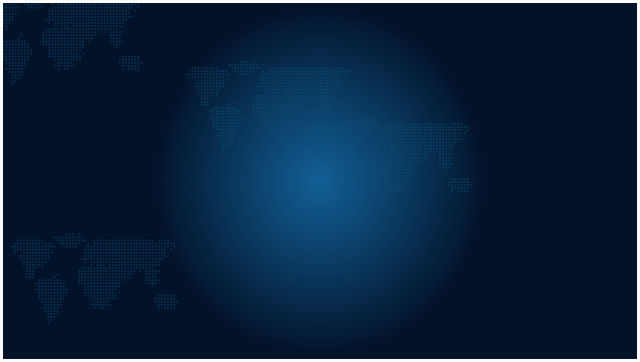
Write a Shadertoy shader that draws this background.

```glsl
#define NIGHT vec3(0.008, 0.070, 0.158)
#define GLOW vec3(0.070, 0.375, 0.590)
#define DOT_COLOR vec3(0.045, 0.320, 0.470)
#define FRAME_COLOR vec3(0.99, 0.99, 1.0)
#define GLOW_RADIUS vec2(0.470, 0.495)
#define FRAME_WIDTH 0.0085
#define MAP_SCALE 0.23
#define DOT_PITCH 0.0368
#define DOT_RADIUS 0.33
#define DOT_OPACITY 0.45
#define COAST_ROUGHNESS 0.35

// Land masses: centre and half size, in map units
const vec4 LAND[12] = vec4[12](
    vec4(0.26, 0.94, 0.26, 0.08), vec4(0.30, 0.80, 0.18, 0.12),
    vec4(0.24, 0.64, 0.06, 0.09), vec4(0.71, 1.00, 0.15, 0.09),
    vec4(0.50, 0.31, 0.15, 0.27), vec4(1.00, 0.86, 0.13, 0.11),
    vec4(1.09, 0.46, 0.22, 0.27), vec4(1.45, 0.94, 0.50, 0.09),
    vec4(1.47, 0.80, 0.38, 0.14), vec4(1.40, 0.64, 0.08, 0.11),
    vec4(1.70, 0.56, 0.08, 0.11), vec4(1.88, 0.28, 0.13, 0.09));

// Narrowing of each land mass towards the south
const float TAPER[12] = float[12](
    0.0, 0.3, 0.4, 0.6, 0.6, 0.1, 0.5, 0.1, 0.2, 0.7, 0.2, 0.0);

// Lower left corner of each map copy
const vec2 MAP_ORIGIN[4] = vec2[4](
    vec2(0.028, 0.103), vec2(-0.071, 0.763),
    vec2(0.510, 0.579), vec2(0.839, 0.425));

float hash(vec2 p) {
    vec3 q = fract(vec3(p.xyx) * 0.1031);
    q += dot(q, q.yzx + 33.33);
    return fract((q.x + q.y) * q.z);
}

// 1 on land, 0 at sea, with a ragged coast
float landMask(vec2 p, float jitter) {
    float nearest = 9.0;
    for (int i = 0; i < 12; i++) {
        vec2 d = (p - LAND[i].xy) / LAND[i].zw;
        d.x /= 1.0 + TAPER[i] * clamp(d.y, -1.0, 0.4);
        vec2 d2 = d * d;
        nearest = min(nearest, sqrt(sqrt(dot(d2, d2))));
    }
    return step(nearest + (jitter - 0.5) * COAST_ROUGHNESS, 1.0);
}

// Dotted world map; pixel is the pixel size in map units
float dottedMap(vec2 p, float pixel) {
    vec2 grid = p / DOT_PITCH;
    vec2 cell = floor(grid);
    float soft = 0.7 * pixel / DOT_PITCH;
    float d = length(grid - cell - 0.5);
    float spot = 1.0 - smoothstep(DOT_RADIUS - soft, DOT_RADIUS + soft, d);
    return spot * landMask((cell + 0.5) * DOT_PITCH, hash(cell + 17.0));
}

void mainImage(out vec4 fragColor, in vec2 fragCoord) {
    float pixel = 1.0 / iResolution.y;
    vec2 uv = fragCoord * pixel;
    vec2 size = iResolution.xy * pixel;

    // Central glow
    float r = length((uv - 0.5 * size) / GLOW_RADIUS);
    float glow = max(1.0 - r, 0.0);
    glow = mix(glow, glow * smoothstep(0.0, 0.12, glow), 0.5);
    vec3 color = mix(NIGHT, GLOW, glow);

    // Scattered dotted maps
    float dots = 0.0;
    for (int i = 0; i < 4; i++) {
        vec2 p = (uv - MAP_ORIGIN[i]) / MAP_SCALE;
        dots = max(dots, dottedMap(p, pixel / MAP_SCALE));
    }
    color = mix(color, DOT_COLOR, dots * DOT_OPACITY);

    // Pale frame
    vec2 edge = min(uv, size - uv);
    float inside = min(edge.x, edge.y) - FRAME_WIDTH;
    float frame = 1.0 - smoothstep(-0.5 * pixel, 0.5 * pixel, inside);
    color = mix(color, FRAME_COLOR, frame);

    fragColor = vec4(color, 1.0);
}
```
